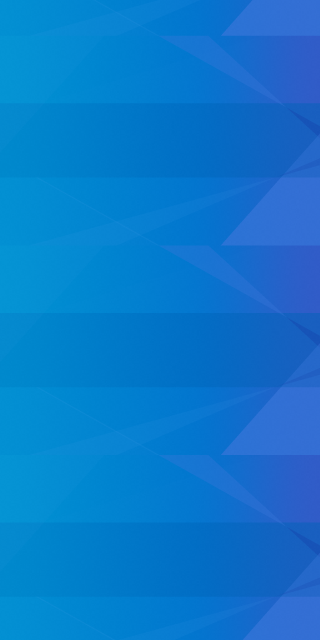
Give the GLSL for this background, as a Shadertoy shader.

```glsl
const float TILE_HEIGHT = 0.655;   // lengths in canvas widths, y runs downward
const float TILE_START  = 0.112;
const float CANVAS_TALL = 2.0;
const float DARK_TOP    = 0.211;
const float DARK_BOTTOM = 0.443;
const float CREASE_WIDTH = 0.003;
const float GRAIN = 0.006;
const int   SAMPLES = 4;

const vec3 CYAN   = vec3(0.00, 0.580, 0.825);
const vec3 AZURE  = vec3(0.00, 0.522, 0.815);
const vec3 BLUE   = vec3(0.01, 0.455, 0.810);
const vec3 VIOLET = vec3(0.19, 0.355, 0.780);
const vec3 SHADE  = vec3(0.00, 0.390, 0.720);
const vec3 NAVY   = vec3(0.08, 0.270, 0.680);
const vec3 GLOW   = vec3(0.30, 0.620, 0.920);
const vec3 LILAC  = vec3(0.22, 0.460, 0.850);

// Corners of the folded facets
const vec2 LEFT_LOW   = vec2(0.000, 0.365), LEFT_TOP  = vec2(0.326, 0.000);
const vec2 LONG_A     = vec2(0.000, 0.378), LONG_B    = vec2(0.495, 0.655);
const vec2 RIGHT_TOP  = vec2(0.651, 0.000), RIGHT_LOW = vec2(1.000, 0.320);
const vec2 FOLD_LOW   = vec2(0.690, 0.655), FOLD_TOP  = vec2(1.000, 0.305);
const vec2 APEX       = vec2(0.859, 0.443);
const vec2 STREAK_A   = vec2(0.091, 0.655), STREAK_B  = vec2(0.365, 0.655);
const vec2 FAINT_A    = vec2(0.130, 0.211), FAINT_B   = vec2(0.820, 0.000);

float hash(vec2 p) {
    return fract(sin(dot(p, vec2(12.9898, 78.233))) * 43758.5453);
}

// Signed distance to the line a-b, positive below it when a is left of b
float lineDistance(vec2 p, vec2 a, vec2 b) {
    vec2 d = normalize(b - a);
    return d.x * (p.y - a.y) - d.y * (p.x - a.x);
}

float below(vec2 p, vec2 a, vec2 b) {
    return step(0.0, lineDistance(p, a, b));
}

vec3 baseGradient(float x) {
    vec3 c = mix(CYAN, AZURE, smoothstep(-0.05, 0.38, x));
    c = mix(c, BLUE, smoothstep(0.25, 0.72, x));
    return mix(c, VIOLET, smoothstep(0.58, 1.02, x));
}

vec3 tileColor(vec2 p) {
    p.y = mod(p.y - TILE_START, TILE_HEIGHT);
    float lower = step(DARK_BOTTOM, p.y);
    float dark = step(DARK_TOP, p.y) - lower;
    float upper = 1.0 - dark - lower;
    vec3 c = baseGradient(p.x);

    // Horizontal bands
    c = mix(c, SHADE, dark * mix(0.22, 0.48, smoothstep(0.1, 0.85, p.x)));
    c = mix(c, BLUE, lower * 0.12);

    // Bright left corner and faint slanted sheen
    c = mix(c, GLOW, 0.06 * (1.0 - below(p, LEFT_LOW, LEFT_TOP)));
    c = mix(c, GLOW, 0.02 * upper * below(p, FAINT_A, FAINT_B));

    // Two crossing edges: light facet before the crossing, dark one after
    vec2 wrap = vec2(0.0, TILE_HEIGHT);
    float belowLong = below(p, LONG_A - wrap, LONG_B - wrap);
    float belowRight = below(p, RIGHT_TOP, RIGHT_LOW);
    c = mix(c, LILAC, 0.38 * belowRight * (1.0 - belowLong));
    c = mix(c, NAVY, 0.45 * belowLong * (1.0 - belowRight));

    // Lilac fold on the right
    c = mix(c, LILAC, (0.7 * lower + 0.4 * dark) * below(p, FOLD_LOW, FOLD_TOP));

    // Streak fanning out from its apex
    float belowA = below(p, STREAK_A, APEX);
    float belowB = below(p, STREAK_B, APEX);
    c = mix(c, GLOW, 0.09 * belowA * (1.0 - belowB));
    c = mix(c, NAVY, 0.25 * belowB * (1.0 - belowA));

    // Long crease
    float crease = lineDistance(p, LONG_A, LONG_B);
    c = mix(c, GLOW, 0.03 * lower * step(0.0, crease));
    c = mix(c, GLOW, 0.14 * lower * (1.0 - smoothstep(0.0, CREASE_WIDTH, abs(crease))));
    return c;
}

void mainImage(out vec4 fragColor, in vec2 fragCoord) {
    vec3 sum = vec3(0.0);
    // Supersampling smooths every edge
    for (int j = 0; j < SAMPLES; j++)
    for (int i = 0; i < SAMPLES; i++) {
        vec2 offset = (vec2(i, j) + 0.5) / float(SAMPLES) - 0.5;
        vec2 uv = (fragCoord + offset) / iResolution.xy;
        sum += tileColor(vec2(uv.x, (1.0 - uv.y) * CANVAS_TALL));
    }
    vec3 color = sum / float(SAMPLES * SAMPLES);

    // Fine grain
    vec2 cell = floor(fragCoord / iResolution.xy * vec2(256.0, 512.0));
    color += GRAIN * (hash(cell) - 0.5);
    fragColor = vec4(color, 1.0);
}
```
